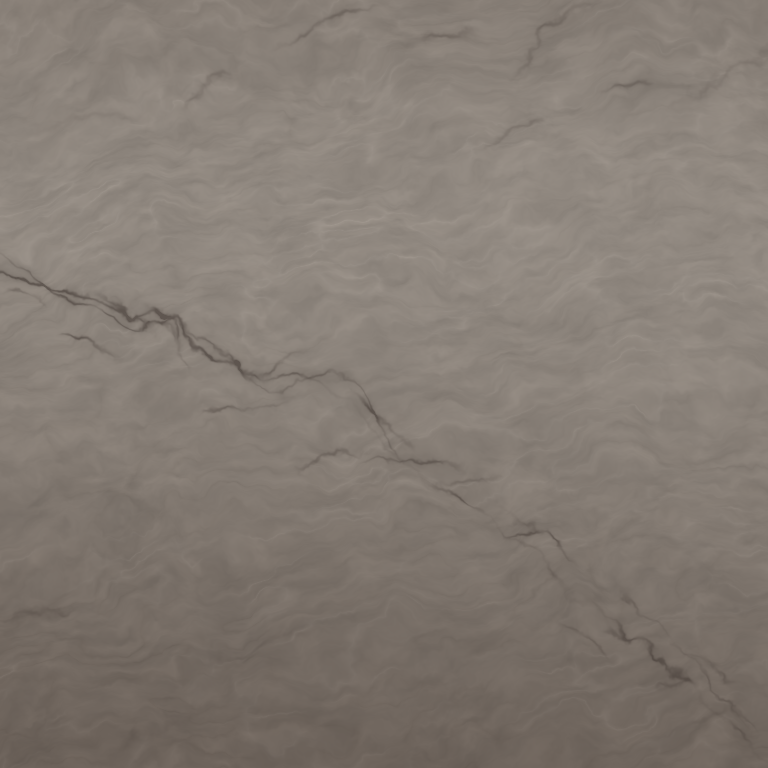
This texture is drawn by a Shadertoy shader. Its source:

```glsl
// Brown-grey polished stone: soft vertical shading, short wispy streaks made of
// domain-warped stretched noise, and a broken dark vein that falls to the right,
// with short side cracks scattered along it and faint wisps elsewhere.

#define LIGHT_STONE vec3(0.568, 0.536, 0.504)
#define DARK_STONE vec3(0.412, 0.372, 0.341)
#define VEIN_COLOR vec3(0.27, 0.235, 0.215)
#define STREAK_CONTRAST 0.07
#define FINE_CONTRAST 0.125
#define MOTTLE_CONTRAST 0.05
#define VEIN_WIDTH 0.0029
#define VEIN_STRENGTH 0.64
#define CRACK_COUNT 18
#define WISP_COUNT 12

float hash(vec2 p) {
    return fract(sin(dot(p, vec2(127.1, 311.7))) * 43758.5453);
}

float noise(vec2 p) {
    vec2 cell = floor(p), f = fract(p);
    f = f * f * (3.0 - 2.0 * f);
    float low = mix(hash(cell), hash(cell + vec2(1, 0)), f.x);
    float high = mix(hash(cell + vec2(0, 1)), hash(cell + vec2(1, 1)), f.x);
    return mix(low, high, f.y);
}

float fbm(vec2 p) {
    float sum = 0.0, amplitude = 0.5;
    for (int i = 0; i < 4; i++) {
        sum += amplitude * noise(p);
        p = mat2(0.96, 0.28, -0.28, 0.96) * p * 2.03 + 17.3;
        amplitude *= 0.5;
    }
    return sum / 0.9375;
}

vec2 warp(vec2 p, float scale) {
    return vec2(fbm(p * scale + 3.7), fbm(p * scale + 41.2)) - 0.5;
}

// Bright thread along the middle level of a noise field
float filament(vec2 p) {
    return pow(1.0 - abs(2.0 * noise(p) - 1.0), 4.0);
}

float veinHeight(float x) {
    return 0.645 - 0.2 * x - 0.45 * x * x;
}

// Soft line profile with a faint halo
float stroke(float d, float width) {
    float r = d / width;
    return exp(-r * r) + 0.15 * exp(-r * r / 16.0);
}

// Tapered crack centred at c, given direction and half length
float crack(vec2 p, vec2 c, float angle, float halfLength, float width) {
    vec2 dir = vec2(cos(angle), sin(angle));
    vec2 q = p - c;
    float along = dot(q, dir) / halfLength;
    float bend = 0.18 * halfLength * along * along;
    float across = dot(q, vec2(-dir.y, dir.x)) + bend;
    return stroke(across, width) * (1.0 - smoothstep(0.4, 1.0, abs(along)));
}

// Main vein: two wandering strands that meet, part and fade out
float mainVein(vec2 p, vec2 bent) {
    float slope = 0.2 + 0.9 * bent.x;
    float d = (bent.y - veinHeight(bent.x)) / sqrt(1.0 + slope * slope);
    float gap = 0.06 * (noise(vec2(p.x * 11.0, 5.0)) - 0.35);
    float first = smoothstep(0.36, 0.68, noise(p * 13.0 + 8.0));
    float second = smoothstep(0.45, 0.75, noise(p * 10.0 + 29.0));
    return stroke(d, VEIN_WIDTH) * (0.14 + 0.66 * first)
         + stroke(d - gap, VEIN_WIDTH * 0.85) * 0.65 * second;
}

float veins(vec2 p) {
    vec2 bent = p + 0.06 * warp(p, 9.0) + 0.03 * warp(p, 34.0);
    float ink = mainVein(p, bent);

    // Short cracks beside the main vein
    for (int i = 0; i < CRACK_COUNT; i++) {
        float id = float(i);
        float x = (id + hash(vec2(id, 1.3))) / float(CRACK_COUNT);
        float side = 0.13 * (hash(vec2(id, 2.7)) - 0.55);
        float angle = mix(-0.75, 0.35, hash(vec2(id, 4.1)));
        float size = mix(0.02, 0.07, hash(vec2(id, 5.9)));
        float strength = mix(0.25, 0.85, hash(vec2(id, 7.3)));
        ink += strength * crack(bent, vec2(x, veinHeight(x) + side), angle, size, VEIN_WIDTH);
    }

    // Pale wisps near the upper and lower edges
    for (int i = 0; i < WISP_COUNT; i++) {
        float id = float(i) + 50.0;
        float x = fract(float(i) * 0.618 + 0.1);
        float depth = hash(vec2(id, 3.1));
        float y = i % 3 == 2 ? 0.04 + 0.2 * depth : 0.99 - 0.19 * depth;
        float angle = mix(-0.2, 0.6, hash(vec2(id, 6.7)));
        float size = mix(0.05, 0.11, hash(vec2(id, 8.2)));
        float strength = mix(0.15, 0.45, hash(vec2(id, 9.4)));
        ink += strength * crack(bent, vec2(x, y), angle, size, VEIN_WIDTH * 1.3);
    }
    return min(ink * mix(0.25, 1.35, noise(p * vec2(48.0, 60.0))), 1.0);
}

void mainImage(out vec4 fragColor, in vec2 fragCoord) {
    vec2 p = fragCoord / iResolution.xy;

    // Broad shading: lightest above the middle, dark at the bottom
    float shade = smoothstep(-0.16, 0.71, p.y + 0.08 * (p.x - 0.5));
    shade -= 0.28 * smoothstep(0.74, 1.05, p.y);
    vec3 color = mix(DARK_STONE, LIGHT_STONE, shade);

    // Flowing streaks that rise gently to the right, broken into short wisps
    vec2 flow = p + 0.13 * warp(p, 4.5) + 0.04 * warp(p, 17.0);
    flow.y -= 0.17 * flow.x;
    vec2 curl = flow + 0.014 * warp(p, 46.0);
    float streak = fbm(flow * vec2(13.0, 46.0)) - 0.5;
    float fine = fbm(curl * vec2(36.0, 92.0) + 23.0) - 0.5;
    float mottle = fbm(p * vec2(18.0, 26.0) + 90.0) - 0.5;
    color *= 1.0 + STREAK_CONTRAST * streak + FINE_CONTRAST * fine + MOTTLE_CONTRAST * mottle;

    // Sparse light and dark threads
    float patches = smoothstep(0.4, 0.7, fbm(p * vec2(11.0, 16.0) + 11.0));
    color += 0.03 * patches * (filament(curl * vec2(17.0, 62.0) + 60.0) - 0.25);
    color -= 0.02 * (1.0 - patches) * (filament(curl * vec2(15.0, 50.0) + 130.0) - 0.25);

    color = mix(color, VEIN_COLOR, VEIN_STRENGTH * veins(p));
    fragColor = vec4(color, 1.0);
}
```
